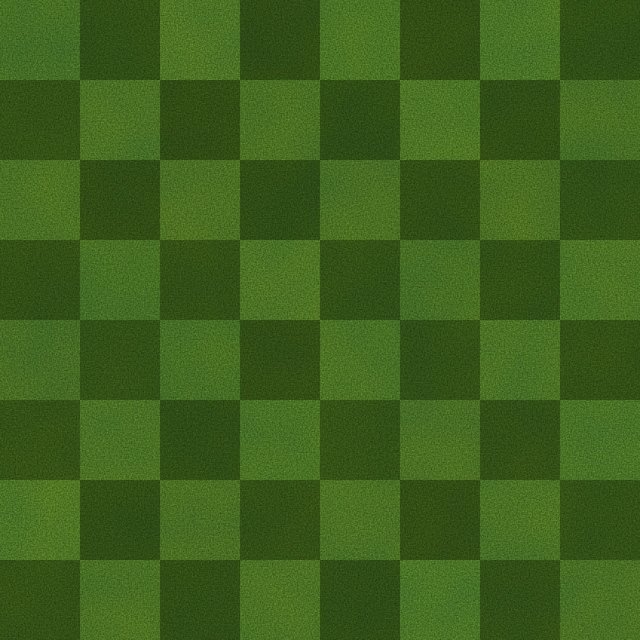
This pattern is drawn by a WebGL 1 fragment shader. Its source:

```glsl
precision highp float;
// Mown lawn checkerboard: eight by eight light and dark grass squares with fine blade grain.

uniform vec2 u_resolution;

float hash(vec2 p) {
  vec3 q = fract(vec3(p.xyx) * vec3(0.1031, 0.1030, 0.0973));
  q += dot(q, q.yzx + 33.33);
  return fract((q.x + q.y) * q.z);
}

// Dot of the offset with a random unit gradient on a wrapped lattice
float corner(vec2 cell, vec2 offset, float period, float seed) {
  float angle = 6.28318 * hash(mod(cell, period) + seed);
  return dot(offset, vec2(cos(angle), sin(angle)));
}

// Gradient noise, repeating after a whole number of cells
float noise(vec2 uv, float period, float seed) {
  vec2 p = uv * period;
  vec2 i = floor(p);
  vec2 f = p - i;
  vec2 w = f * f * f * (f * (f * 6.0 - 15.0) + 10.0);
  vec2 e = vec2(1.0, 0.0);
  float low = mix(corner(i, f, period, seed), corner(i + e, f - e, period, seed), w.x);
  float high = mix(corner(i + e.yx, f - e.yx, period, seed),
                   corner(i + 1.0, f - 1.0, period, seed), w.x);
  return mix(low, high, w.y);
}

// Base colour of one square, with a slight change of tone and warmth
vec3 squareColor(vec2 cell) {
  cell = mod(cell, 8.0);
  float light = mod(cell.x + cell.y, 2.0);
  vec3 grass = mix(vec3(0.194, 0.309, 0.085), vec3(0.287, 0.440, 0.140), light);
  float tone = hash(cell + 17.0) - 0.5;
  float warmth = hash(cell + 71.0) - 0.5;
  return grass * (1.0 + 0.07 * tone + warmth * vec3(0.05, 0.0, -0.03));
}

// Four nearest squares, blended over one pixel at their edges
vec3 checker(vec2 uv) {
  vec2 p = uv * 8.0 - 0.5;
  vec2 i = floor(p);
  vec2 w = clamp((p - i - 0.5) * u_resolution / 8.0 + 0.5, 0.0, 1.0);
  vec3 low = mix(squareColor(i), squareColor(i + vec2(1.0, 0.0)), w.x);
  vec3 high = mix(squareColor(i + vec2(0.0, 1.0)), squareColor(i + 1.0), w.x);
  return mix(low, high, w.y);
}

void main() {
  vec2 uv = gl_FragCoord.xy / u_resolution;
  vec3 color = checker(uv);

  // Broad patches of drier and lusher grass
  float patches = noise(uv, 7.0, 11.0) + 0.6 * noise(uv, 19.0, 43.0);
  color *= 1.0 + patches * vec3(0.11, 0.05, -0.07);

  // Blade grain in brightness, then in hue
  float grain = 0.27 * noise(uv, 431.0, 5.0) + 0.20 * noise(uv, 367.0, 83.0)
              + 0.09 * noise(uv, 229.0, 29.0);
  float tint = noise(uv, 397.0, 137.0);
  color *= 1.0 + grain + tint * vec3(0.14, 0.02, -0.14);

  gl_FragColor = vec4(clamp(color, 0.0, 1.0), 1.0);
}
```
